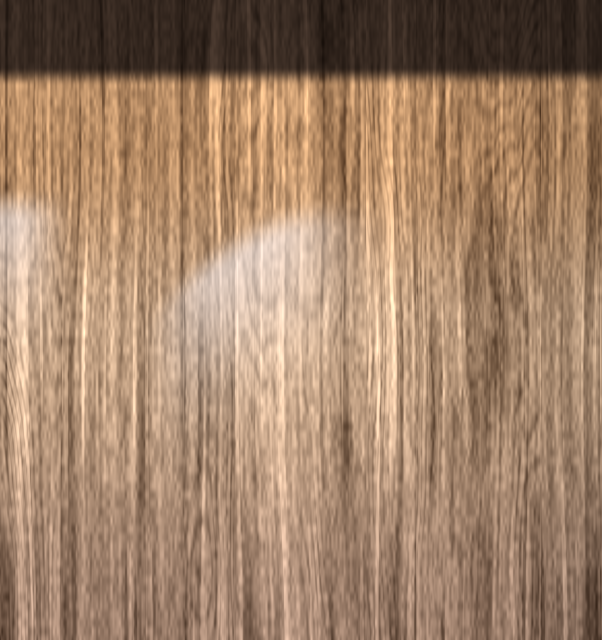
Give the GLSL for this texture, as a Shadertoy shader.

```glsl
const vec3 WARM_WOOD = vec3(0.665, 0.505, 0.360);
const vec3 PALE_WOOD = vec3(0.705, 0.580, 0.468);
const vec3 GREY_WOOD = vec3(0.560, 0.450, 0.378);
const vec3 SHEEN = vec3(0.875, 0.805, 0.765);
const vec3 SHADE_TINT = vec3(0.285, 0.280, 0.310);
const vec3 GRAIN_TINT = vec3(0.90, 1.0, 1.10);
const float SHADE_EDGE = 0.880;
const float SHADE_SOFT = 0.016;
const float BOARD_COUNT = 7.0;
const float RING_COUNT = 15.0;
const float RING_DEPTH = 0.17;
const float FIBRE_DEPTH = 0.62;
const float LINE_DEPTH = 0.22;
const float PORE_DEPTH = 0.26;
const float STREAK_DEPTH = 0.24;

float hash(vec2 p) {
    vec3 q = fract(vec3(p.xyx) * 0.1031);
    q += dot(q, q.yzx + 33.33);
    return fract((q.x + q.y) * q.z);
}

float noise(vec2 p) {
    vec2 i = floor(p), f = fract(p);
    f = f * f * (3.0 - 2.0 * f);
    return mix(mix(hash(i), hash(i + vec2(1, 0)), f.x),
               mix(hash(i + vec2(0, 1)), hash(i + vec2(1, 1)), f.x), f.y);
}

// Long vertical fibres at three widths, centred on zero
float fibres(vec2 p) {
    float sum = 0.0, weight = 0.24;
    vec2 scale = vec2(46.0, 0.9);
    for (int i = 0; i < 3; i++) {
        sum += weight * (noise(p * scale + float(i) * 17.3) - 0.5);
        scale *= vec2(2.2, 2.3);
        weight *= 1.25;
    }
    return sum;
}

// Sparse thin lines, pale or dark, running along the boards
float fineLines(vec2 p) {
    float pale = smoothstep(0.66, 0.90, noise(p * vec2(150.0, 2.2) + 31.0));
    float dark = smoothstep(0.68, 0.92, noise(p * vec2(135.0, 2.6) + 57.0));
    return pale - dark;
}

// Contours of a stretched field make narrow arches and closed loops
float rings(vec2 p, float board) {
    vec2 q = vec2(p.x * 8.0 + board * 13.7, p.y * 1.15 + board * 5.1);
    float field = noise(q) + 0.25 * noise(q * vec2(2.3, 3.0) + 4.0);
    field += 0.07 * noise(p * vec2(70.0, 9.0)) + p.x * 2.5;
    float phase = field * RING_COUNT;
    float wave = abs(fract(phase) - 0.5) * 2.0;
    float visible = 1.0 - smoothstep(0.3, 0.8, fwidth(phase));
    float broken = 0.35 + 0.9 * noise(p * vec2(40.0, 7.0) + 12.0);
    return (smoothstep(0.0, 0.7, wave) - 0.65) * visible * broken;
}

// Reflection with a crisp upper rim that fades downwards
float glow(float depth, float fall) {
    return smoothstep(-0.015, 0.045, depth) * exp(-pow(max(depth, 0.0) / fall, 2.0));
}

float sheenMask(vec2 uv) {
    float bend = max(0.56 - uv.x, 0.0);
    float rim = 0.680 - 1.7 * bend * bend;
    float arc = glow(rim - uv.y, 0.19);
    arc *= smoothstep(0.22, 0.36, uv.x) * (1.0 - smoothstep(0.43, 0.66, uv.x));
    float side = glow(0.695 - uv.y, 0.17) * (1.0 - smoothstep(0.02, 0.13, uv.x));
    return max(arc, side);
}

void mainImage(out vec4 fragColor, in vec2 fragCoord) {
    vec2 uv = fragCoord / iResolution.xy;
    vec2 p = fragCoord / iResolution.y;

    // Boards of uneven width
    float across = uv.x * BOARD_COUNT + 0.3 * sin(uv.x * 19.0);
    float board = floor(across);
    float seamDistance = min(fract(across), 1.0 - fract(across));
    float seam = 1.0 - smoothstep(0.0, 0.05, seamDistance);

    // Wood figure
    vec2 bent = p + vec2(0.014 * (noise(p * vec2(7.0, 2.5) + board * 3.0) - 0.5), 0.0);
    float figured = 0.5 + 0.5 * smoothstep(0.25, 0.6, hash(vec2(board, 4.0)));
    float streak = noise(bent * vec2(27.0, 2.0) + 8.0);
    float tone = FIBRE_DEPTH * fibres(bent);
    tone += LINE_DEPTH * fineLines(bent);
    tone += RING_DEPTH * figured * rings(bent, board);
    tone += PORE_DEPTH * (noise(p * vec2(310.0, 75.0)) - 0.5);
    tone -= STREAK_DEPTH * smoothstep(0.64, 0.95, streak) * (1.0 - 0.6 * uv.y);
    tone += 0.07 * (hash(vec2(board, 9.0)) - 0.5) - 0.08 * seam;
    tone += 0.03;

    // Light falling along the panel
    vec3 color = mix(GREY_WOOD, PALE_WOOD, smoothstep(0.0, 0.5, uv.y));
    color = mix(color, WARM_WOOD, smoothstep(0.48, 0.78, uv.y));
    color *= 1.04 - 0.14 * smoothstep(0.80, 1.0, uv.x);
    color *= 1.0 + tone * GRAIN_TINT * 1.2;

    // Glossy reflection, then the shaded top band
    vec3 glossy = SHEEN * (1.0 + 0.40 * tone);
    color = mix(color, glossy, 0.95 * sheenMask(uv));
    float shade = smoothstep(SHADE_EDGE - SHADE_SOFT, SHADE_EDGE + SHADE_SOFT, uv.y);
    color *= mix(vec3(1.0), SHADE_TINT, shade);

    fragColor = vec4(clamp(color, 0.0, 1.0), 1.0);
}
```
